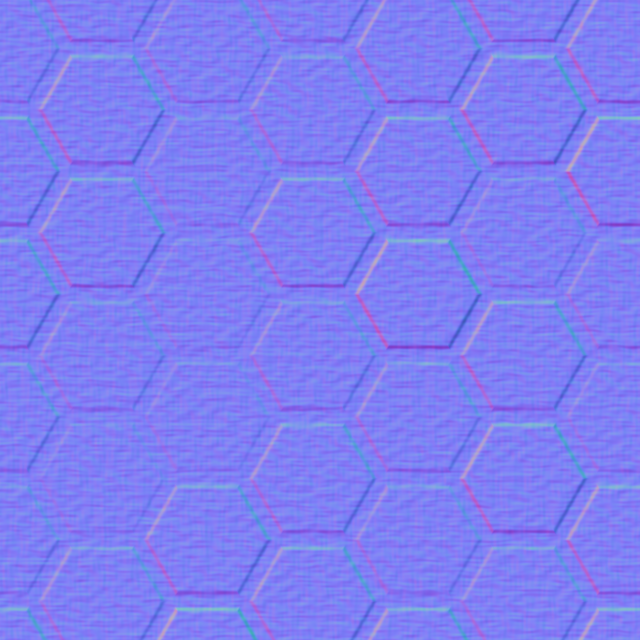
Give the GLSL for this texture map, as a WebGL 1 fragment shader.

```glsl
precision highp float;
// Tangent-space normal map of raised hexagonal tiles, bevelled to varying depth, over woven cloth.

uniform vec2 u_resolution;

#define PITCH vec2(0.1647, 0.1920)    // column and row spacing
#define ORIGIN vec2(-0.0052, 0.1564)  // centre of one tile
#define TILE_RADIUS 0.0832            // centre to middle of the bevel
#define BEVEL_WIDTH 0.0034
#define BEVEL_MIN 0.16                // slope of the shallowest tile
#define BEVEL_MAX 0.66                // slope of the deepest tile
#define THREADS vec2(112.0, 128.0)    // cloth threads across and down
#define WEAVE_SLOPE vec2(0.042, 0.058)
#define CRUMPLE_SCALE vec2(52.0, 80.0)
#define CRUMPLE_SLOPE 0.55
#define BLUE_LOSS 0.20                // darkening of blue on slopes

const float TAU = 6.2831853;

float hash(vec2 p) {
  return fract(sin(dot(p, vec2(127.1, 311.7))) * 43758.545);
}

vec2 gradient(vec2 cell) {
  float angle = TAU * hash(cell);
  return vec2(cos(angle), sin(angle));
}

float gradientNoise(vec2 p) {
  vec2 i = floor(p);
  vec2 f = p - i;
  vec2 w = f * f * f * (f * (f * 6.0 - 15.0) + 10.0);
  vec2 e = vec2(1.0, 0.0);
  float low = mix(dot(gradient(i), f), dot(gradient(i + e), f - e), w.x);
  float high = mix(dot(gradient(i + e.yx), f - e.yx),
                   dot(gradient(i + e.xx), f - e.xx), w.x);
  return mix(low, high, w.y);
}

// Distance from the centre of a flat-topped hexagon, measured to its sides
float hexDistance(vec2 p) {
  p = abs(p);
  return max(p.y, dot(p, vec2(0.8660, 0.5)));
}

// Outward direction of the nearest side, softened across the corners
vec2 hexFacing(vec2 p) {
  vec2 q = abs(p);
  float slanted = dot(q, vec2(0.8660, 0.5)) - q.y;
  vec2 side = mix(vec2(0.0, 0.85), vec2(0.8660, 0.5),
                  smoothstep(-0.002, 0.002, slanted));
  // Upper and lower slanted sides blend where they meet
  float vertical = clamp(p.y / 0.002, -1.0, 1.0);
  return side * vec2(p.x < 0.0 ? -1.0 : 1.0, vertical);
}

// Offset from the nearest tile centre in xy, and a random value per tile in z
vec3 nearestTile(vec2 uv) {
  vec2 cell = vec2(2.0 * PITCH.x, PITCH.y);
  vec2 evenPos = uv - ORIGIN;
  vec2 oddPos = evenPos - 0.5 * cell;
  vec2 evenId = floor(evenPos / cell + 0.5);
  vec2 oddId = floor(oddPos / cell + 0.5);
  evenPos -= evenId * cell;
  oddPos -= oddId * cell;
  if (hexDistance(evenPos) < hexDistance(oddPos)) {
    return vec3(evenPos, hash(evenId + 3.0));
  }
  return vec3(oddPos, hash(oddId + 41.5));
}

vec2 bevelSlope(vec2 uv) {
  vec3 tile = nearestTile(uv);
  float t = (hexDistance(tile.xy) - TILE_RADIUS) / BEVEL_WIDTH;
  return hexFacing(tile.xy) * exp(-t * t) * mix(BEVEL_MIN, BEVEL_MAX, tile.z);
}

// Slope of an irregular bumpy surface, by finite differences
vec2 crumpleSlope(vec2 uv) {
  vec2 e = vec2(0.002, 0.0);
  float here = gradientNoise(uv * CRUMPLE_SCALE);
  float right = gradientNoise((uv + e) * CRUMPLE_SCALE);
  float above = gradientNoise((uv + e.yx) * CRUMPLE_SCALE);
  return CRUMPLE_SLOPE * (here - vec2(right, above));
}

vec2 weaveSlope(vec2 uv) {
  // Threads wander a little and fade in and out along their length
  vec2 wander = vec2(gradientNoise(uv * vec2(36.0, 22.0)),
                     gradientNoise(uv * vec2(22.0, 36.0) + 17.0));
  vec2 fade = vec2(gradientNoise(uv * vec2(70.0, 50.0) + 5.0),
                   gradientNoise(uv * vec2(50.0, 70.0) + 29.0));
  vec2 threads = sin(TAU * (uv * THREADS + 0.5 * wander));
  return WEAVE_SLOPE * threads * (0.8 + 1.6 * fade);
}

void main() {
  vec2 uv = gl_FragCoord.xy / u_resolution;
  vec2 slope = bevelSlope(uv) + weaveSlope(uv) + crumpleSlope(uv);
  slope.x = -slope.x;  // red grows towards the left
  vec3 normal = normalize(vec3(slope, 1.0));
  vec3 color = 0.5 + 0.5 * normal;
  color.b -= 0.025 + BLUE_LOSS * length(slope);
  gl_FragColor = vec4(color, 1.0);
}
```
